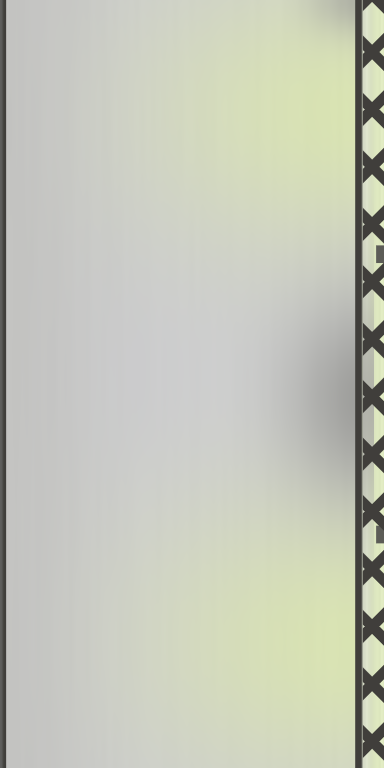
A WebGL 1 fragment shader for this background:

```glsl
precision highp float;
uniform vec2 u_resolution;

#define PANEL_LEFT 0.016
#define PANEL_RIGHT 0.925
#define LATTICE_LEFT 0.945
#define LATTICE_PERIOD 0.1496
#define LATTICE_CENTRE vec2(0.969, 1.8646)
#define STRAND_HALF_WIDTH 0.0135
#define GLOW_HEIGHTS vec2(0.333, 1.714)
#define SHADOW_HEIGHT 0.96
#define DARK vec3(0.25, 0.245, 0.23)
#define LIME vec3(0.85, 0.89, 0.70)
#define SILVER vec3(0.80, 0.80, 0.81)
#define SHADE vec3(0.60, 0.60, 0.59)

float hash(vec2 p) {
  return fract(sin(dot(p, vec2(127.1, 311.7))) * 43758.5453);
}

float noise(vec2 p) {
  vec2 cell = floor(p);
  vec2 f = fract(p);
  f = f * f * (3.0 - 2.0 * f);
  float low = mix(hash(cell), hash(cell + vec2(1.0, 0.0)), f.x);
  float high = mix(hash(cell + vec2(0.0, 1.0)), hash(cell + 1.0), f.x);
  return mix(low, high, f.y);
}

float bell(float offset, float width) {
  float t = offset / width;
  return exp(-t * t);
}

// Coverage that rises from 0 to 1 across one pixel
float edge(float distanceInside, float pixel) {
  return clamp(distanceInside / pixel + 0.5, 0.0, 1.0);
}

float boxDistance(vec2 p, vec2 halfSize) {
  vec2 q = abs(p) - halfSize;
  return max(q.x, q.y);
}

// Distance to the nearest of a family of parallel strands
float strandDistance(float across) {
  float offset = abs(mod(across + 0.5 * LATTICE_PERIOD, LATTICE_PERIOD) - 0.5 * LATTICE_PERIOD);
  return offset * 0.70711 - STRAND_HALF_WIDTH;
}

vec3 panelColor(vec2 p) {
  vec3 color = mix(vec3(0.765, 0.765, 0.757), SILVER, smoothstep(0.0, 0.45, p.x));

  // Lime glows above and below the middle
  float glow = bell(p.y - GLOW_HEIGHTS.x, 0.40) + bell(p.y - GLOW_HEIGHTS.y, 0.38);
  color = mix(color, LIME, min(glow, 1.0) * smoothstep(0.0, 0.93, p.x));

  // Shadows along the right edge
  float middleShade = bell(p.y - SHADOW_HEIGHT, 0.26) * pow(smoothstep(0.55, 0.98, p.x), 1.4);
  float cornerShade = bell(2.0 - p.y, 0.09) * smoothstep(0.72, 0.96, p.x);
  color = mix(color, SHADE, max(0.95 * middleShade, 0.65 * cornerShade));

  // Faint brushed streaks
  return color + 0.008 * (noise(p * vec2(70.0, 3.0)) - 0.5);
}

vec3 latticeColor(vec2 p, float pixel) {
  // Pale backing with soft vertical bands
  vec3 color = mix(vec3(0.85, 0.87, 0.79), vec3(0.87, 0.91, 0.75), smoothstep(0.945, 0.985, p.x));
  color += 0.05 * (noise(vec2(p.x * 180.0, 2.0)) - 0.5);
  float grey = bell(p.y - SHADOW_HEIGHT, 0.29) * (1.0 - edge(p.x - 0.974, pixel));
  color = mix(color, vec3(0.67, 0.67, 0.65), 0.85 * grey);

  // Small blocks at the right edge
  vec2 block = vec2(p.x - 0.992, mod(p.y - 0.608 + 0.365, 0.73) - 0.365);
  color = mix(color, vec3(0.36, 0.36, 0.34), edge(-boxDistance(block, vec2(0.0125, 0.023)), pixel));

  // Crossing strands
  vec2 q = p - LATTICE_CENTRE;
  float strands = min(strandDistance(q.x + q.y), strandDistance(q.x - q.y));
  return mix(color, DARK, edge(-strands, pixel));
}

void main() {
  vec2 p = gl_FragCoord.xy / u_resolution * vec2(1.0, 2.0);
  float pixel = 1.0 / u_resolution.x;

  // Left rail, brighter at its outer side
  vec3 rail = mix(vec3(0.37, 0.37, 0.36), DARK, smoothstep(0.002, 0.012, p.x));
  vec3 color = mix(rail, panelColor(p), edge(p.x - PANEL_LEFT, pixel));

  // Right rail with a thin highlight
  color = mix(color, DARK, edge(p.x - PANEL_RIGHT, pixel));
  color = mix(color, vec3(0.60, 0.61, 0.56), edge(p.x - LATTICE_LEFT + 0.003, pixel));
  color = mix(color, latticeColor(p, pixel), edge(p.x - LATTICE_LEFT, pixel));

  gl_FragColor = vec4(color, 1.0);
}
```
